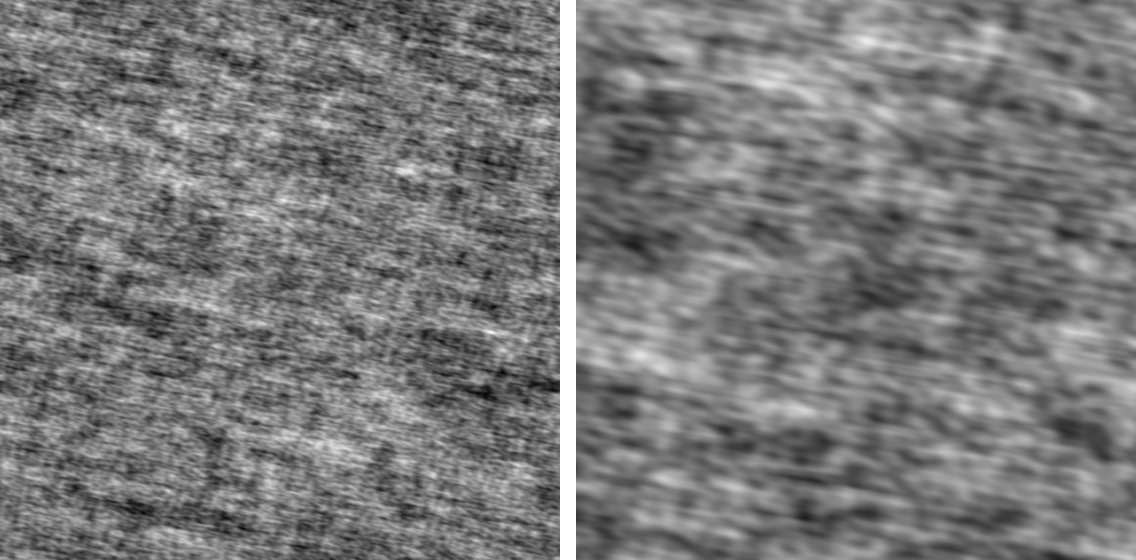
Left: the whole. Right: its middle third, enlarged.
Reproduce this texture procedurally as a WebGL 2 fragment shader.

```glsl
#version 300 es
precision highp float;
// Grey brushed surface: cloudy blotches, short flecks and sparse streaks falling to the right.
// Sums stretched gradient noise on sheared lattices; each lattice wraps with a whole
// number of cells and a whole row shift, so the tile repeats without a seam.

uniform vec2 u_resolution;
out vec4 fragColor;

float hash(vec2 p, float seed) {
    return fract(sin(dot(p, vec2(127.1, 311.7)) + seed * 74.7) * 43758.5453);
}

// Wraps a lattice point: one tile to the right equals a shift of whole rows.
vec2 wrapCell(vec2 cell, vec2 cells, float shift) {
    cell.y -= shift * floor(cell.x / cells.x);
    return mod(cell, cells);
}

float cornerSlope(vec2 cell, vec2 offset, vec2 cells, float shift, float seed) {
    float angle = 6.28318 * hash(wrapCell(cell, cells, shift), seed);
    return dot(vec2(cos(angle), sin(angle)), offset);
}

// Gradient noise with cells.x columns and cells.y rows, sheared by shift rows per tile.
float shearedNoise(vec2 uv, vec2 cells, float shift, float seed) {
    vec2 p = uv * cells + vec2(0.0, uv.x * shift);
    p += vec2(hash(vec2(3.0, 8.0), seed), hash(vec2(5.0, 1.0), seed));
    vec2 cell = floor(p);
    vec2 f = p - cell;
    vec2 w = f * f * f * (f * (f * 6.0 - 15.0) + 10.0);
    vec2 e = vec2(1.0, 0.0);
    float low = mix(cornerSlope(cell, f, cells, shift, seed),
                    cornerSlope(cell + e.xy, f - e.xy, cells, shift, seed), w.x);
    float high = mix(cornerSlope(cell + e.yx, f - e.yx, cells, shift, seed),
                     cornerSlope(cell + e.xx, f - e.xx, cells, shift, seed), w.x);
    return mix(low, high, w.y);
}

void main() {
    vec2 uv = gl_FragCoord.xy / u_resolution;
    float grey = 0.46;

    // Blotches and grain, from broad clouds to short flecks
    for (int i = 0; i < 7; i++) {
        float octave = float(i);
        float rows = floor(5.0 * pow(1.78, octave));
        vec2 cells = vec2(ceil(rows * (0.3 + 0.025 * octave)), rows);
        float strength = 0.11 + 0.016 * octave;
        grey += strength * shearedNoise(uv, cells, round(rows * 0.2), octave + 1.0);
    }

    // Long thin streaks at slightly different slopes, sharpened so that few stand out
    for (int i = 0; i < 5; i++) {
        float layer = float(i);
        float rows = floor(26.0 * pow(1.6, layer));
        float slope = 0.25 - 0.025 * layer;
        vec2 cells = vec2(4.0 + 3.0 * layer, rows);
        float streak = shearedNoise(uv, cells, round(rows * slope), layer + 11.0);
        grey += 0.085 * streak * (0.4 + 3.0 * abs(streak));
    }

    // Steep marks that cross the streaks
    for (int i = 0; i < 3; i++) {
        float layer = float(i);
        float rows = floor(19.0 * pow(2.0, layer));
        vec2 cells = vec2(floor(rows * 0.5), rows);
        grey += 0.12 * shearedNoise(uv.yx, cells, -round(rows * 0.25), layer + 21.0);
    }

    fragColor = vec4(vec3(clamp(grey, 0.0, 1.0)), 1.0);
}
```
